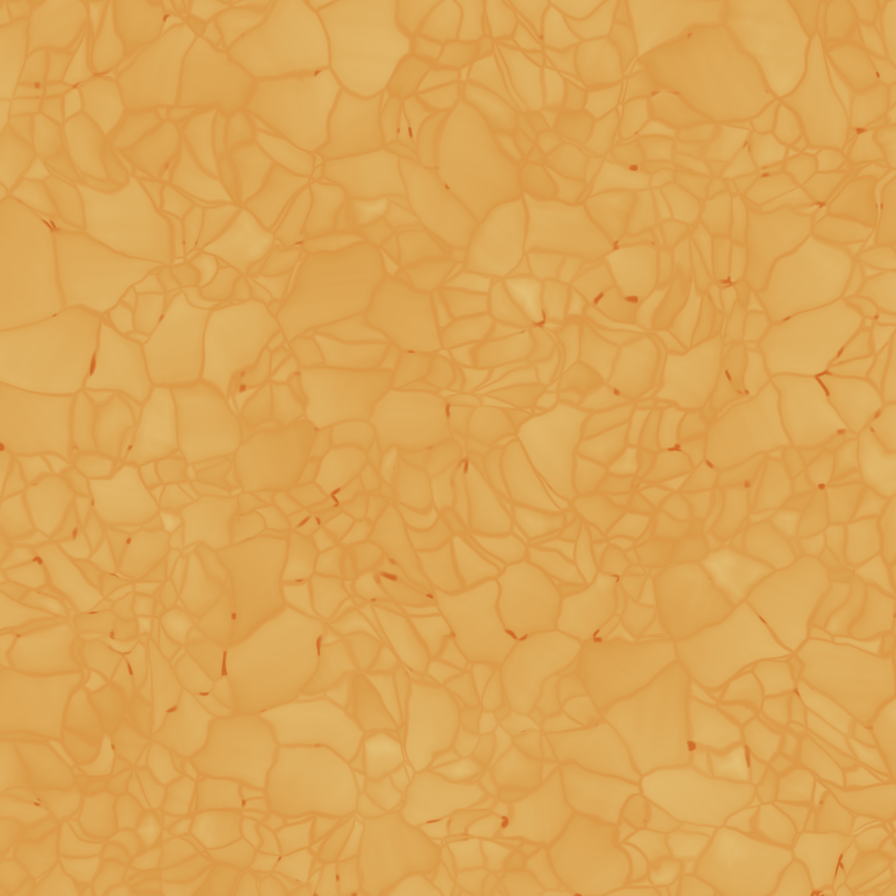
Give the GLSL for this texture, as a Shadertoy shader.

```glsl
const vec3 AMBER = vec3(0.852, 0.612, 0.282);
const vec3 CREAM = vec3(0.898, 0.762, 0.475);
const vec3 VEIN = vec3(0.858, 0.590, 0.270);
const vec3 RUST = vec3(0.800, 0.360, 0.110);

struct Flake {
    float edge;   // distance to the nearest border, in canvas units
    vec2 id;
    vec2 offset;  // from the flake centre, in cell units
};

float hash(vec2 p) {
    return fract(sin(dot(p, vec2(127.1, 311.7))) * 43758.5453);
}

vec2 hash2(vec2 p) {
    return vec2(hash(p), hash(p + 57.3));
}

float noise(vec2 p) {
    vec2 i = floor(p);
    vec2 f = fract(p);
    f = f * f * (3.0 - 2.0 * f);
    float low = mix(hash(i), hash(i + vec2(1, 0)), f.x);
    float high = mix(hash(i + vec2(0, 1)), hash(i + vec2(1, 1)), f.x);
    return mix(low, high, f.y);
}

float fbm(vec2 p) {
    float sum = 0.0;
    float amp = 0.5;
    for (int i = 0; i < 4; i++) {
        sum += amp * noise(p);
        p = mat2(0.8, 0.6, -0.6, 0.8) * p * 2.03 + 11.7;
        amp *= 0.5;
    }
    return sum / 0.9375;
}

vec2 warp(vec2 p, float scale, float amount) {
    vec2 q = p * scale;
    return p + amount * (vec2(noise(q + 3.1), noise(q + 41.9)) - 0.5);
}

vec2 rotate(vec2 p, float a) {
    return mat2(cos(a), sin(a), -sin(a), cos(a)) * p;
}

// Voronoi cell with the exact distance to its border
Flake voronoi(vec2 p, float scale) {
    p *= scale;
    vec2 base = floor(p);
    vec2 nearest = vec2(0.0);
    vec2 id = base;
    float best = 9.0;
    for (int k = 0; k < 9; k++) {
        vec2 cell = base + vec2(k % 3 - 1, k / 3 - 1);
        vec2 d = cell + hash2(cell) - p;
        if (dot(d, d) < best) {
            best = dot(d, d);
            nearest = d;
            id = cell;
        }
    }
    float edge = 9.0;
    for (int k = 0; k < 25; k++) {
        vec2 cell = id + vec2(k % 5 - 2, k / 5 - 2);
        vec2 d = cell + hash2(cell) - p;
        vec2 gap = d - nearest;
        if (dot(gap, gap) > 0.00001) {
            edge = min(edge, dot(0.5 * (d + nearest), normalize(gap)));
        }
    }
    return Flake(edge / scale, id, -nearest);
}

// Large flakes, some of them broken into small ones
Flake brokenFlakes(vec2 p, float coarse, float fine, float share) {
    Flake big = voronoi(p, coarse);
    if (hash(big.id + 7.7) > share) return big;
    Flake small = voronoi(p + 5.3, fine);
    small.edge = min(small.edge, big.edge);
    small.id += big.id * 3.7;
    return small;
}

// Fine brush marks running along one direction
float streaks(vec2 p, float angle) {
    vec2 q = rotate(p, angle);
    return 0.6 * noise(q * vec2(9.0, 75.0)) + 0.4 * noise(q * vec2(16.0, 170.0)) - 0.5;
}

float flakeTone(Flake f, vec2 p) {
    float angle = 6.2832 * hash(f.id + 2.9);
    float slope = dot(f.offset, vec2(cos(angle), sin(angle)));
    float body = smoothstep(0.0, 0.016, f.edge);
    float patchy = smoothstep(0.40, 0.70, fbm(p * 13.0 + f.id));
    float shine = smoothstep(0.60, 1.0, hash(f.id + 19.4)) * patchy;
    float tone = 0.25 + 0.24 * (hash(f.id) - 0.5) + 0.22 * slope;
    tone += 0.13 * body + 0.38 * shine * body;
    return tone + (0.14 + 0.25 * shine) * streaks(p, angle + 1.2);
}

void mainImage(out vec4 fragColor, in vec2 fragCoord) {
    vec2 uv = fragCoord / iResolution.y;

    // Wobbly outlines
    vec2 p = warp(uv, 8.0, 0.060);
    p = warp(p, 27.0, 0.021);
    p = warp(p, 65.0, 0.006);
    Flake f = brokenFlakes(p, 14.0, 25.0, 0.58);

    // Flake faces under broad cloudy shading
    float tone = flakeTone(f, uv) + 0.40 * (fbm(uv * 5.0 + 8.0) - 0.5);
    vec3 color = mix(AMBER, CREAM, clamp(tone, 0.0, 1.0));

    // Soft veins with rare rusty specks
    float vein = 1.0 - smoothstep(0.0006, 0.0042, f.edge);
    color = mix(color, VEIN, vein * mix(0.35, 0.95, noise(uv * 17.0)));
    float speck = smoothstep(0.86, 0.96, noise(uv * 48.0 + 23.0));
    color = mix(color, RUST, 0.75 * speck * vein);

    fragColor = vec4(color, 1.0);
}
```
